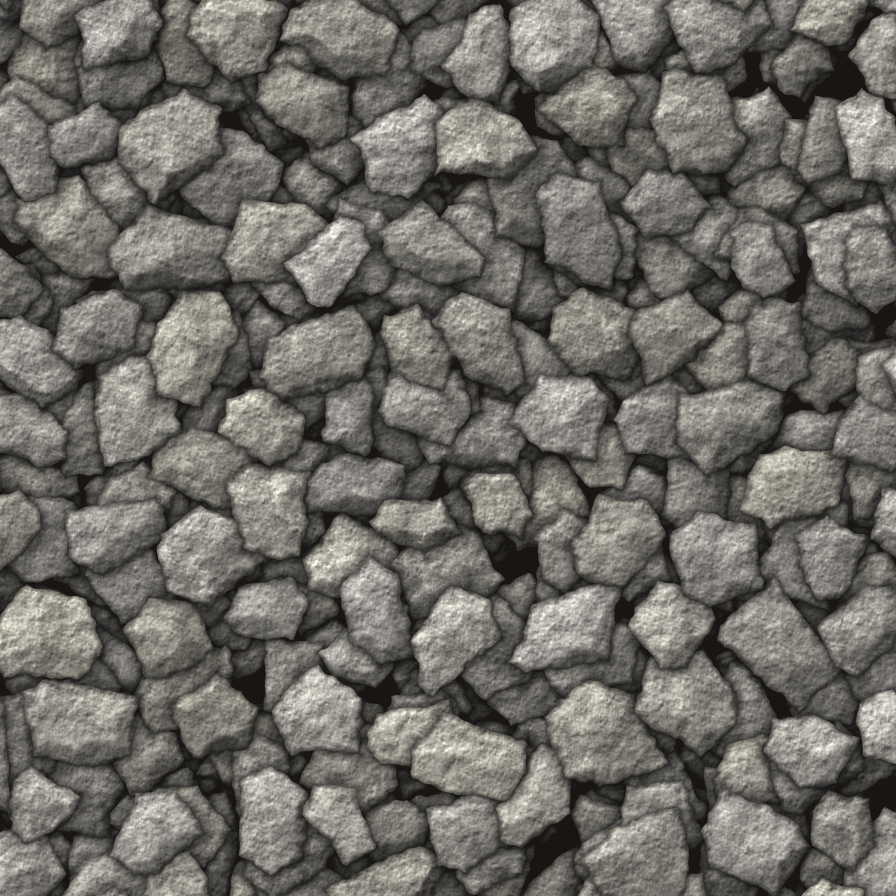
Reproduce this texture procedurally as a WebGL 2 fragment shader.

```glsl
#version 300 es
precision highp float;
// Heaped crushed grey stone: layers of faceted, rough stones with dark gaps.

uniform vec2 u_resolution;
out vec4 fragColor;

const float TAU = 6.28318;
const float CELLS = 9.0;      // stones across the canvas in one layer
const int LAYERS = 5;
const int SIDES = 6;
const float CRISPNESS = 75.0; // sharpness of the creases between facets
const vec3 LIGHT = vec3(-0.34, 0.58, 0.74);
const vec3 GAP_COLOR = vec3(0.125, 0.11, 0.10);

struct Stone {
    float edge;   // signed distance to the outline, negative inside
    vec2 slope;   // horizontal part of the surface normal
};

float hash(vec2 p) {
    return fract(sin(dot(p, vec2(127.1, 311.7))) * 43758.5453);
}

vec2 hash2(vec2 p) {
    return vec2(hash(p), hash(p + 17.3));
}

float noise(vec2 p) {
    vec2 i = floor(p), f = fract(p);
    f = f * f * (3.0 - 2.0 * f);
    return mix(mix(hash(i), hash(i + vec2(1, 0)), f.x),
               mix(hash(i + vec2(0, 1)), hash(i + vec2(1, 1)), f.x), f.y);
}

float fbm(vec2 p) {
    float sum = 0.0, amp = 0.45;
    for (int i = 0; i < 4; i++) {
        sum += amp * noise(p);
        p = mat2(1.6, 1.2, -1.2, 1.6) * p + 5.7;
        amp *= 0.62;
    }
    return sum;
}

vec2 direction(float angle) {
    return vec2(cos(angle), sin(angle));
}

// Convex stone cut by random side planes and two tilted top planes.
Stone carve(vec2 p, vec2 id, float radius, float stretch) {
    float turn = TAU * hash(id + 3.1);
    float edge = -1.0, total = 0.0;
    vec2 slope = vec2(0.0);
    for (int i = 0; i < SIDES; i++) {
        vec2 key = id + float(i) * vec2(1.37, 2.71);
        float angle = TAU * (float(i) + 0.7 * hash(key)) / float(SIDES);
        vec2 n = direction(angle + turn);
        float reach = radius * length(direction(angle) * vec2(stretch, 1.0 / stretch));
        float inset = reach * mix(0.84, 1.08, hash(key + 5.3)) - dot(n, p);
        float steep = mix(0.3, 1.3, hash(key + 9.7));
        float weight = exp(-CRISPNESS * steep * max(inset, -0.2));
        edge = max(edge, -inset);
        slope += weight * steep * n;
        total += weight;
    }
    for (int i = 0; i < 2; i++) {
        vec2 tilt = 0.8 * (hash2(id + 21.0 + float(i) * 4.9) - 0.5);
        float weight = exp(-CRISPNESS * (0.4 * radius + dot(tilt, p)));
        slope -= weight * tilt;
        total += weight;
    }
    return Stone(edge, slope / total);
}

// Rock surface: facet light, pitted relief, mottling and pale scratches.
vec3 rockColor(vec2 p, vec2 id, Stone stone) {
    vec2 q = p * 7.0 + 40.0 * hash2(id + 31.0);
    float grain = fbm(q);
    float relief = grain - fbm(q + 0.24 * LIGHT.xy);
    float lit = max(dot(normalize(vec3(stone.slope, 1.0)), LIGHT), 0.0);
    vec2 along = direction(TAU * hash(id + 41.0));
    vec2 streak = vec2(dot(p, along) * 4.0, dot(p, vec2(-along.y, along.x)) * 10.0);
    float ridge = 1.0 - abs(2.0 * noise(streak + 2.5 * grain + id) - 1.0);
    float tone = mix(0.58, 0.77, hash(id + 51.0)) * (0.42 + 0.60 * lit);
    tone *= 0.74 + 0.5 * grain + 1.55 * relief;
    tone += 0.16 * hash(id + 61.0) * pow(ridge, 9.0) * smoothstep(0.4, 0.65, grain);
    tone *= 1.0 + 0.16 * (noise(q * 6.5) - 0.5);
    tone *= mix(0.6, 1.0, smoothstep(0.0, 0.06, -stone.edge));
    return tone * vec3(1.01, 0.99, mix(0.92, 0.96, hash(id + 71.0)));
}

void main() {
    vec2 uv = gl_FragCoord.xy / u_resolution.y;
    float pixel = CELLS / u_resolution.y;
    vec3 color = GAP_COLOR;

    // Paint layers from the bottom of the heap to the top.
    for (int layer = 0; layer < LAYERS; layer++) {
        float level = float(layer);
        vec2 g = uv * CELLS + level * vec2(13.37, 7.71) + 2.0;
        vec2 warp = vec2(noise(g * 3.5), noise(g * 3.5 + 50.0)) - 0.5;
        warp += 0.5 * (vec2(noise(g * 12.0), noise(g * 12.0 + 80.0)) - 0.5);
        float depthShade = mix(0.84, 1.0, level / float(LAYERS - 1));

        for (int j = -1; j <= 1; j++)
        for (int i = -1; i <= 1; i++) {
            float row = floor(g.y) + float(j);
            float shift = 0.5 * mod(row, 2.0);
            vec2 cell = vec2(floor(g.x + shift) + float(i), row);
            vec2 id = cell + level * 37.0;
            vec2 center = cell + 0.5 + 0.68 * (hash2(id) - 0.5) - vec2(shift, 0.0);
            vec2 p = g - center;
            if (length(p) > 1.15) continue;

            float radius = mix(0.32, 0.5, hash(id + 11.0));
            float stretch = mix(1.0, 1.42, hash(id + 13.0));
            Stone stone = carve(p + 0.085 * warp, id, radius, stretch);

            // Contact shadow, deeper on the side away from the light.
            float away = 0.5 - 0.5 * dot(p, LIGHT.xy) / (length(p) + 0.01);
            color *= 1.0 - mix(0.45, 0.8, away) * exp(-max(stone.edge, 0.0) / 0.06);

            float cover = smoothstep(pixel, -pixel, stone.edge);
            if (cover > 0.0)
                color = mix(color, depthShade * rockColor(p, id, stone), cover);
        }
    }
    fragColor = vec4(clamp(color, GAP_COLOR * 0.75, vec3(1.0)), 1.0);
}
```
